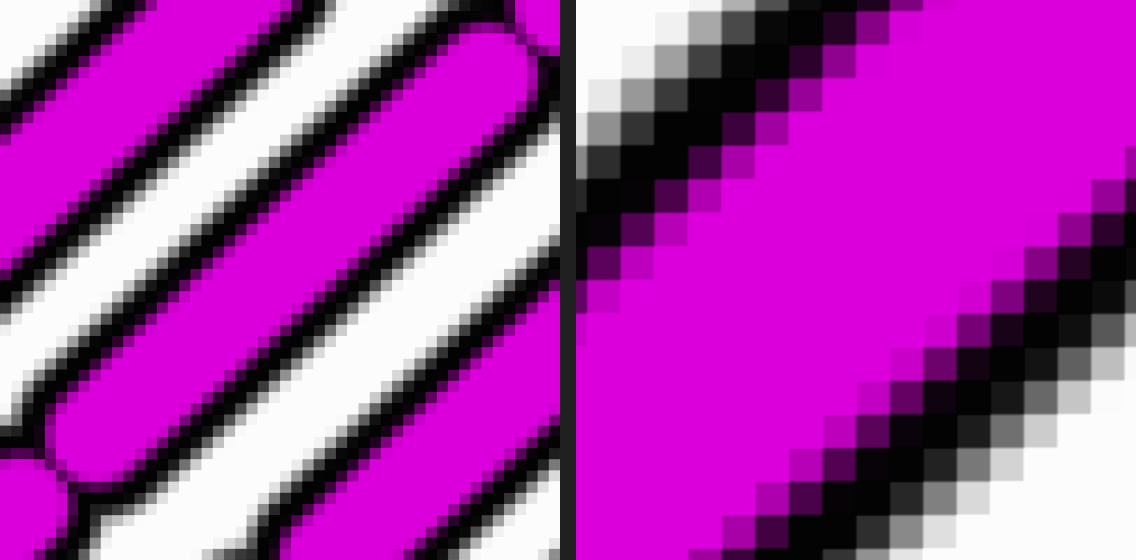
Left, the full canvas; right, a detail of the centre.
Reproduce this pattern procedurally as a three.js fragment shader.

```glsl
// Diagonal chains of magenta capsules in a brick layout, each outlined in black
// on white. One distance field over the chains gives all the colours, and it is
// sampled at the centres of a coarse grid to give soft stair-stepped edges.

#define CELLS 50.0                   // grid cells across the canvas
#define SEAM 0.06                    // half width of the blend between cells
#define CENTER vec2(0.521, 0.544)    // middle of one capsule
#define AXIS vec2(1.0, 0.922)        // direction of the chains
#define PITCH 1.133                  // capsule spacing along a chain
#define HALF_LENGTH 0.475            // half of the straight part
#define RADIUS 0.0885
#define ROW_STEP 0.585               // vertical spacing of the chains
#define ODD_DROP 0.022               // every second chain sits a little lower
#define OUTLINE 0.059                // width of the black line
#define FILL_BLUR 0.021
#define LINE_BLUR 0.026

varying vec2 vUv;

const vec3 MAGENTA = vec3(0.86, 0.0, 0.86);
const vec3 BLACK = vec3(0.01, 0.012, 0.01);
const vec3 WHITE = vec3(0.99);

// Snaps to cell centres, with a narrow smooth step between neighbours.
vec2 snapToCells(vec2 uv) {
  vec2 s = uv * CELLS - 0.5;
  vec2 blend = smoothstep(0.5 - SEAM, 0.5 + SEAM, fract(s));
  return (floor(s) + blend + 0.5) / CELLS;
}

// Signed distance to an endless chain of capsules through the origin.
float chainDistance(vec2 p, float shift) {
  vec2 dir = normalize(AXIS);
  float along = dot(p, dir) + shift;
  float across = dot(p, vec2(-dir.y, dir.x));
  along = mod(along + 0.5 * PITCH, PITCH) - 0.5 * PITCH;
  return length(vec2(max(abs(along) - HALF_LENGTH, 0.0), across)) - RADIUS;
}

// Nearest chain; odd rows are offset by half a capsule.
float patternDistance(vec2 p) {
  float d = 10.0;
  for (int i = -2; i <= 2; i++) {
    float row = float(i);
    float odd = mod(row, 2.0);
    vec2 origin = CENTER + vec2(0.0, row * ROW_STEP - odd * ODD_DROP);
    d = min(d, chainDistance(p - origin, odd * 0.5 * PITCH));
  }
  return d;
}

void main() {
  float d = patternDistance(snapToCells(vUv));
  vec3 color = mix(MAGENTA, BLACK, smoothstep(-FILL_BLUR, FILL_BLUR, d));
  color = mix(color, WHITE, smoothstep(OUTLINE - LINE_BLUR, OUTLINE + LINE_BLUR, d));
  gl_FragColor = vec4(color, 1.0);
}
```
